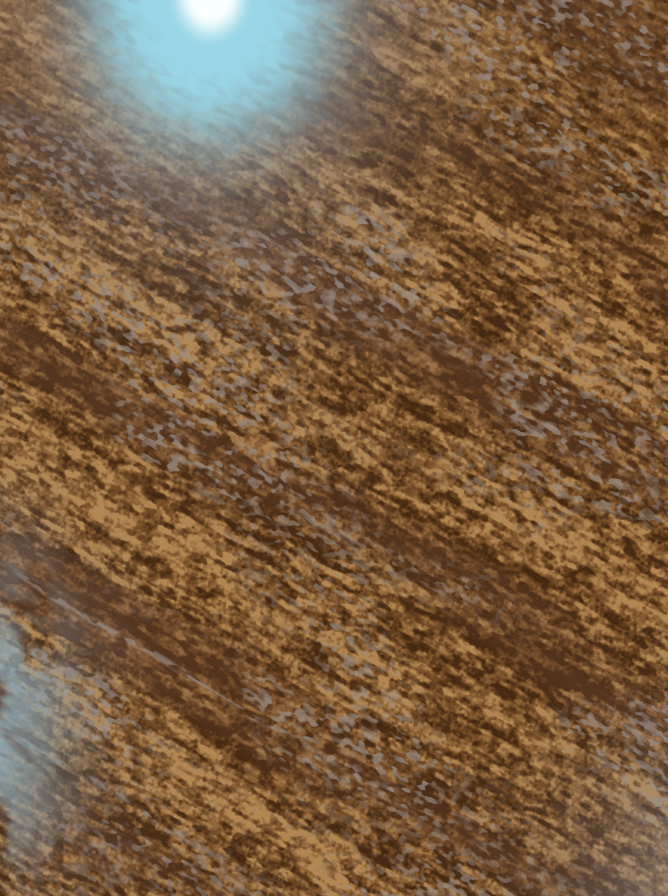
Reproduce this texture procedurally as a Shadertoy shader.

```glsl
// Varnished wood with slanted speckled grain, a cool lamp glare and worn patches.

const vec3 DARK_PORE = vec3(0.27, 0.16, 0.07);
const vec3 MID_BROWN = vec3(0.48, 0.32, 0.165);
const vec3 GOLD = vec3(0.70, 0.53, 0.32);
const vec3 RED_BROWN = vec3(0.42, 0.28, 0.20);
const vec3 DUST_GREY = vec3(0.60, 0.56, 0.53);
const vec3 HAZE_GREY = vec3(0.55, 0.57, 0.62);
const vec3 GLARE_CYAN = vec3(0.60, 0.84, 0.90);
const vec3 LAMP_WHITE = vec3(0.98, 1.0, 1.0);

const float GRAIN_ANGLE = 0.52;              // downward slope to the right
const float BAND_PERIOD = 0.208;
const float BAND_OFFSET = 0.44;
const vec2 FLECK_FREQ = vec2(82.0, 185.0);   // along, across the grain
const vec2 STREAK_FREQ = vec2(15.0, 185.0);
const float SPECK_FREQ = 290.0;
const vec2 LAMP_POS = vec2(0.235, 1.005);
const float GLARE_RADIUS = 0.155;
const vec2 WORN_POS = vec2(-0.02, 0.19);
const float TAU = 6.2831853;

vec3 hash3(vec2 p) {
    vec3 q = fract(p.xyx * vec3(0.1031, 0.1030, 0.0973));
    q += dot(q, q.yxz + 33.33);
    return fract((q.xxy + q.yzz) * q.zyx);
}

// Smooth cellular noise: random cell values blended by distance.
float cells(vec2 p) {
    vec2 base = floor(p);
    float sum = 0.0, total = 0.0;
    for (int y = -1; y <= 1; y++)
    for (int x = -1; x <= 1; x++) {
        vec2 id = base + vec2(x, y);
        vec3 h = hash3(id + 400.0);
        vec2 d = id + h.xy - p;
        float w = exp(-5.0 * dot(d, d));
        sum += w * h.z;
        total += w;
    }
    return sum / total;
}

float falloff(vec2 d, float radius) {
    return exp(-dot(d, d) / (radius * radius));
}

// Broad gold and brown bands, bent by layered sines.
float bands(vec2 g) {
    float bend = 0.012 * sin(g.x * 7.0 + g.y * 4.0) + 0.006 * sin(g.x * 17.0 - g.y * 23.0);
    float wide = cos(TAU * (g.y + bend - BAND_OFFSET) / BAND_PERIOD);
    float patchy = cells(g * vec2(3.0, 19.0)) - 0.5;
    float ribs = cells(g * vec2(4.0, 55.0) + 21.0) - 0.5;
    return 0.65 * wide + 1.1 * patchy + 0.7 * ribs;
}

vec3 wood(vec2 uv, vec2 g, float sharpness) {
    float band = bands(g);
    vec2 warped = g + 0.001 * sin(g.yx * vec2(90.0, 60.0));
    float fleck = cells(warped * FLECK_FREQ) - 0.5;
    float streak = cells(warped * STREAK_FREQ + 37.0) - 0.5;
    float speck = cells(uv * SPECK_FREQ) - 0.5;
    float detail = 0.68 * fleck + 0.48 * streak + 0.40 * speck;
    float tone = 0.46 + 0.16 * band + detail * sharpness;

    vec3 col = mix(DARK_PORE, MID_BROWN, smoothstep(0.10, 0.60, tone));
    col = mix(col, GOLD, smoothstep(0.46, 0.92, tone));
    col = mix(col, RED_BROWN, 0.35 * smoothstep(0.1, -0.9, band));

    // Fine pale dust, thicker in cloudy areas.
    float dust = smoothstep(0.45, 0.95, cells(g * vec2(130.0, 230.0) + 71.0));
    dust *= smoothstep(0.3, 0.8, cells(g * vec2(6.0, 14.0) + 9.0));
    return mix(col, DUST_GREY, 0.75 * dust);
}

// Two broken pale scratches lying along the grain.
float scratches(vec2 g) {
    float mask = 0.0;
    for (int i = 0; i < 2; i++) {
        float k = float(i);
        float line = 0.163 + 0.155 * k - 0.02 * g.x + 0.002 * sin(g.x * 31.0 + k);
        float span = smoothstep(-0.25, -0.1, g.x) * smoothstep(0.36, 0.08, g.x);
        float wear = smoothstep(0.25, 0.7, cells(g * vec2(90.0, 240.0) + k * 13.0));
        mask += span * wear * smoothstep(0.006, 0.001, abs(g.y - line));
    }
    return mask;
}

void mainImage(out vec4 fragColor, in vec2 fragCoord) {
    vec2 uv = fragCoord / iResolution.y;
    float c = cos(GRAIN_ANGLE), s = sin(GRAIN_ANGLE);
    vec2 g = vec2(c * uv.x - s * uv.y, s * uv.x + c * uv.y);

    float sharpness = mix(1.0, 0.65, smoothstep(0.65, 1.0, uv.y));
    vec3 col = wood(uv, g, sharpness);
    col = mix(col, DUST_GREY, 0.7 * scratches(g));

    // Worn bluish patch at the left edge and faint haze in the far corner.
    float smear = cells(uv * vec2(28.0, 17.0)) + 0.5 * cells(g * vec2(60.0, 180.0));
    float worn = falloff((uv - WORN_POS) * vec2(1.2, 0.7), 0.13);
    worn *= smoothstep(0.0, 1.0, smear);
    col = mix(col, mix(HAZE_GREY, GLARE_CYAN, 0.5 * worn), 0.9 * worn);
    col = mix(col, HAZE_GREY, 0.4 * falloff(uv - vec2(0.76, 0.02), 0.13));

    // Lamp reflection: grey fringe, cyan halo, white core.
    vec2 toLamp = (uv - LAMP_POS) * vec2(1.1, 0.92);
    float ripple = 0.9 + 0.2 * cells(g * vec2(70.0, 150.0));
    float fringe = falloff(toLamp, GLARE_RADIUS * 1.4) * ripple;
    float halo = falloff(toLamp, GLARE_RADIUS) * ripple;
    col = mix(col, HAZE_GREY, clamp(0.95 * fringe, 0.0, 1.0));
    col = mix(col, GLARE_CYAN, smoothstep(0.1, 0.8, halo));
    col = mix(col, LAMP_WHITE, smoothstep(0.25, 0.85, falloff(toLamp, 0.048)));

    fragColor = vec4(clamp(col, 0.0, 1.0), 1.0);
}
```
